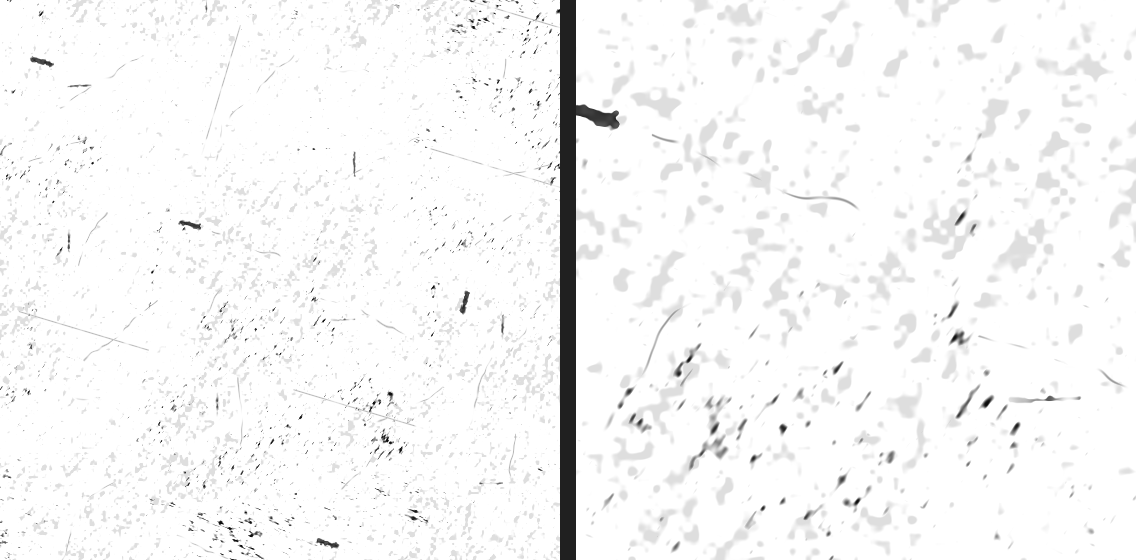
Left, the full canvas; right, a detail of the centre.
A Shadertoy shader for this texture:

```glsl
#define PATCH_SCALE 7.0
#define SPECK_GRAIN vec2(85.0, 180.0)
#define LEAN_STEEP 0.95
#define LEAN_SHALLOW -0.38
#define SPECK_INK 0.95
#define DUST_INK 0.13
#define SEAMS 12
#define HAIRLINES 26
#define SCRATCHES 5
#define DASHES 8
#define BARS 4

float hash(vec2 p) {
    vec3 q = fract(vec3(p.xyx) * 0.1031);
    q += dot(q, q.yzx + 33.33);
    return fract((q.x + q.y) * q.z);
}

float noise(vec2 p) {
    vec2 cell = floor(p), f = fract(p);
    f = f * f * (3.0 - 2.0 * f);
    float low = mix(hash(cell), hash(cell + vec2(1, 0)), f.x);
    float high = mix(hash(cell + vec2(0, 1)), hash(cell + vec2(1, 1)), f.x);
    return mix(low, high, f.y);
}

float fbm(vec2 p) {
    float sum = 0.0, gain = 0.57;
    for (int i = 0; i < 3; i++) {
        sum += gain * noise(p);
        p = p * 2.1 + 17.3;
        gain *= 0.5;
    }
    return sum;
}

vec2 turn(vec2 p, float angle) {
    float c = cos(angle), s = sin(angle);
    return vec2(c * p.x + s * p.y, c * p.y - s * p.x);
}

// Evenly spread pseudo-random position
vec2 scatter(int i, float seed) {
    return fract(seed + vec2(0.7549, 0.5698) * float(i + 1));
}

float segment(vec2 p, vec2 center, float angle, float halfLength) {
    vec2 q = turn(p - center, angle);
    q.x -= clamp(q.x, -halfLength, halfLength);
    return length(q);
}

float stroke(float dist, float halfWidth) {
    float pixel = 1.0 / iResolution.y;
    return 1.0 - smoothstep(halfWidth - pixel, halfWidth + pixel, dist);
}

// Flecks stretched along one direction; density lowers the threshold
float specks(vec2 p, float angle, float density) {
    vec2 q = turn(p, angle) + 3.0;
    float grain = 0.6 * noise(q * SPECK_GRAIN) + 0.4 * noise(q * SPECK_GRAIN * 2.3);
    float threshold = mix(0.87, 0.61, density);
    return smoothstep(threshold, threshold + 0.28, grain);
}

void mainImage(out vec4 fragColor, in vec2 fragCoord) {
    vec2 uv = fragCoord / iResolution.y;
    float fray = noise(uv * 260.0 + 9.0);
    float breaks = noise(uv * 75.0 + 41.0);
    vec2 wobble = 0.02 * vec2(fbm(uv * 16.0), fbm(uv * 16.0 + 50.0));

    // Worn patches and rubbed seams
    float density = smoothstep(0.46, 0.78, fbm(uv * PATCH_SCALE + 5.0));
    for (int i = 0; i < SEAMS; i++) {
        float kind = hash(vec2(i, 3));
        float angle = kind < 0.55 ? 1.5 : -0.15;
        float d = segment(uv + wobble, scatter(i, 0.27), angle, 0.03 + 0.06 * hash(vec2(i, 8)));
        density = max(density, 0.9 * (1.0 - smoothstep(0.0, 0.017, d)));
    }

    // Slanted specks, with the lean changing by region
    float region = smoothstep(0.5, 0.62, noise(uv * 2.6 + 12.0));
    float ink = SPECK_INK * specks(uv, LEAN_STEEP, density * (1.0 - region));
    ink = max(ink, SPECK_INK * specks(uv, LEAN_SHALLOW, density * region));

    // Pale dust
    float dust = 0.5 * noise(uv * 210.0 + 70.0) + 0.5 * noise(turn(uv, LEAN_STEEP) * vec2(60.0, 150.0) + 90.0);
    float dustLimit = mix(0.78, 0.58, smoothstep(0.35, 0.7, fbm(uv * 5.0 + 31.0)));
    ink = max(ink, DUST_INK * smoothstep(dustLimit, dustLimit + 0.16, dust));

    // Wandering hairlines
    for (int i = 0; i < HAIRLINES; i++) {
        float angle = mix(-0.5, 1.7, hash(vec2(i, 21)));
        float reach = 0.03 + 0.07 * hash(vec2(i, 22));
        float d = segment(uv + wobble * 1.6, scatter(i, 0.61), angle, reach);
        ink = max(ink, 0.4 * stroke(d, 0.0006) * smoothstep(0.3, 0.75, breaks));
    }

    // Long straight scratches
    for (int i = 0; i < SCRATCHES; i++) {
        float angle = i % 3 == 2 ? 1.28 : -0.29;
        float d = segment(uv, scatter(i, 0.13), angle, 0.12);
        ink = max(ink, 0.4 * stroke(d, 0.0005) * smoothstep(0.05, 0.6, breaks));
    }

    // Thin broken dashes
    for (int i = 0; i < DASHES; i++) {
        float angle = i % 3 == 0 ? 0.03 : 1.55;
        float d = segment(uv + 0.2 * wobble, scatter(i, 0.86), angle, 0.02);
        ink = max(ink, 0.7 * stroke(d + 0.003 * fray, 0.0028) * smoothstep(0.1, 0.6, breaks));
    }

    // Short dark bars with ragged edges
    for (int i = 0; i < BARS; i++) {
        float angle = i == 1 ? 1.33 : -0.24;
        float d = segment(uv, scatter(i, 0.32), angle, 0.016);
        ink = max(ink, (0.65 + 0.25 * fray) * stroke(d + 0.005 * fray, 0.0065));
    }

    fragColor = vec4(vec3(1.0 - ink), 1.0);
}
```
